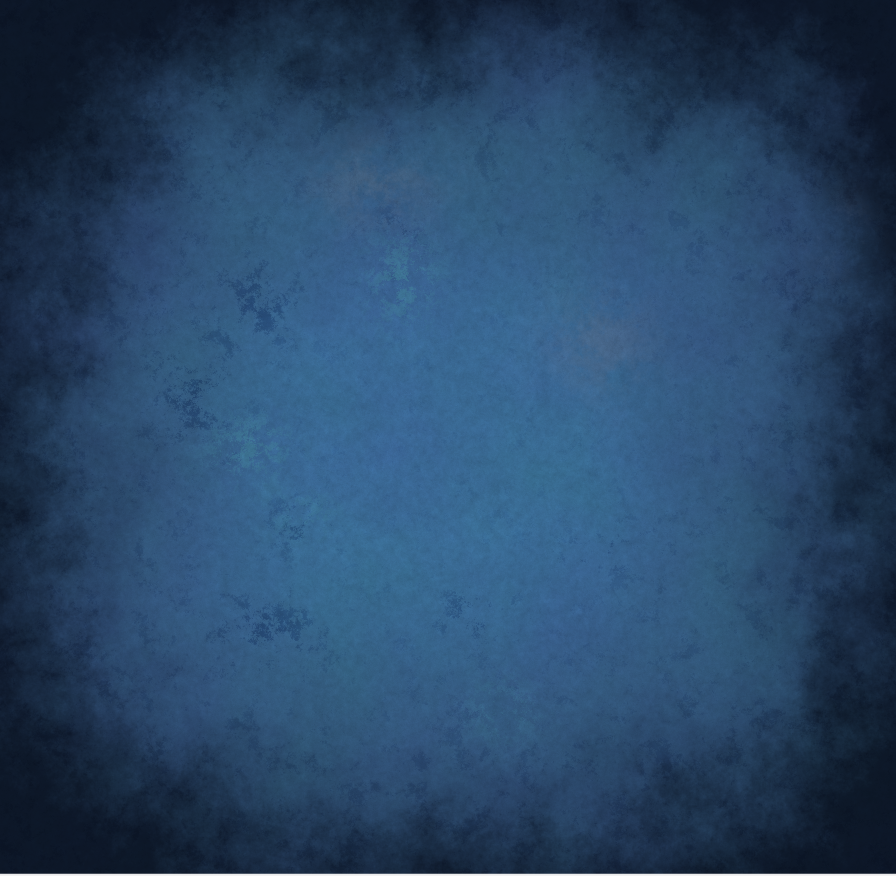
Reproduce this background procedurally as a Shadertoy shader.

```glsl
// Draws a mottled blue painted wall with a dark, ragged vignette.

vec2 hashGradient(vec2 cell) {
    vec3 h = fract(cell.xyx * vec3(0.1031, 0.1030, 0.0973));
    h += dot(h, h.yzx + 33.33);
    return fract((h.xx + h.yz) * h.zy) * 2.0 - 1.0;
}

float gradientNoise(vec2 p) {
    vec2 i = floor(p), f = fract(p);
    vec2 u = f * f * f * (f * (f * 6.0 - 15.0) + 10.0);
    vec2 e = vec2(0.0, 1.0);
    float low = mix(dot(hashGradient(i), f),
                    dot(hashGradient(i + e.yx), f - e.yx), u.x);
    float high = mix(dot(hashGradient(i + e.xy), f - e.xy),
                     dot(hashGradient(i + e.yy), f - e.yy), u.x);
    return mix(low, high, u.y);
}

float fbm(vec2 p, float gain) {
    float sum = 0.0, amplitude = 1.0;
    for (int octave = 0; octave < 6; octave++) {
        sum += amplitude * gradientNoise(p);
        p = mat2(1.6, 1.2, -1.2, 1.6) * p + 17.3;
        amplitude *= gain;
    }
    return sum;
}

// Soft elliptical spot
float spot(vec2 p, vec2 center, vec2 radius) {
    vec2 d = (p - center) / radius;
    return exp(-dot(d, d));
}

void mainImage(out vec4 fragColor, in vec2 fragCoord) {
    vec2 uv = fragCoord / iResolution.xy;
    vec2 p = fragCoord / iResolution.y;

    // Cloud, sponge and grain layers
    float clouds = fbm(p * 5.0 + 31.0, 0.6);
    float sponge = fbm(p * 14.0 + 57.0, 0.8);
    float grain = fbm(p * 75.0 + 83.0, 0.85);

    // Rounded square falloff with a worn boundary
    vec2 fromCenter = abs(uv - vec2(0.5, 0.49)) * 2.0;
    float rim = pow(dot(pow(fromCenter, vec2(3.0)), vec2(1.0)), 1.0 / 3.0);
    float wear = smoothstep(0.3, 0.9, rim);
    float depth = rim + mix(0.11, 0.13, wear) * clouds
                + mix(0.04, 0.085, wear) * sponge;

    vec3 color = mix(vec3(0.225, 0.41, 0.58), vec3(0.20, 0.345, 0.49),
                     smoothstep(0.25, 0.68, depth));
    color = mix(color, vec3(0.16, 0.27, 0.40), smoothstep(0.62, 0.85, depth));
    color = mix(color, vec3(0.11, 0.19, 0.29), smoothstep(0.79, 0.95, depth));
    color = mix(color, vec3(0.05, 0.09, 0.155), smoothstep(0.89, 1.12, depth));

    // Broad drift between teal and deep blue
    float hue = fbm(p * 4.0 + 109.0, 0.65);
    color *= 1.0 + vec3(-0.03, 0.06, -0.02) * hue;

    // Dark sponge marks, strongest left of and below the middle
    float marks = spot(uv, vec2(0.29, 0.65), vec2(0.045, 0.05))
                + spot(uv, vec2(0.22, 0.55), vec2(0.04, 0.06))
                + spot(uv, vec2(0.30, 0.28), vec2(0.06, 0.04))
                + spot(uv, vec2(0.53, 0.30), vec2(0.04, 0.03))
                + spot(uv, vec2(0.34, 0.40), vec2(0.035, 0.03))
                + spot(uv, vec2(0.69, 0.37), vec2(0.05, 0.02))
                + spot(uv, vec2(0.44, 0.73), vec2(0.025, 0.02));
    marks = min(marks, 1.0);
    float mottle = fbm(p * 26.0 + 171.0, 0.85);
    float flecks = smoothstep(0.3, 0.85, mottle + 0.3 * sponge + 0.3 * marks + 0.15 * wear);
    color *= mix(vec3(1.0), vec3(0.62, 0.70, 0.81), flecks * (0.22 + 0.2 * wear + 0.55 * marks));

    // Teal scrapes
    float teal = spot(uv, vec2(0.45, 0.68), vec2(0.04, 0.055))
               + spot(uv, vec2(0.28, 0.49), vec2(0.05, 0.04))
               + 0.6 * spot(uv, vec2(0.34, 0.41), vec2(0.04, 0.03))
               + 0.5 * spot(uv, vec2(0.56, 0.19), vec2(0.05, 0.04));
    float scrape = smoothstep(0.0, 0.5, fbm(p * 34.0 + 141.0, 0.85) + 0.12);
    color = mix(color, vec3(0.25, 0.49, 0.59), 0.65 * min(teal, 1.0) * scrape);

    // Faint warm stains and a pale right edge
    float warm = spot(uv, vec2(0.42, 0.79), vec2(0.07, 0.05))
               + spot(uv, vec2(0.67, 0.61), vec2(0.06, 0.06));
    color = mix(color, vec3(0.32, 0.40, 0.50), 0.5 * min(warm, 1.0) * smoothstep(-0.5, 0.5, sponge));
    color += vec3(0.07, 0.08, 0.09) * spot(uv, vec2(0.94, 0.73), vec2(0.04, 0.05))
           * smoothstep(-0.2, 0.5, sponge);

    // Fine tooth of the surface
    color *= 1.0 + 0.065 * grain + 0.045 * sponge;

    // Thin light strip along the bottom
    float strip = 1.0 - smoothstep(0.0015, 0.0035, uv.y);
    color = mix(color, vec3(0.95), strip);

    fragColor = vec4(clamp(color, 0.0, 1.0), 1.0);
}
```
